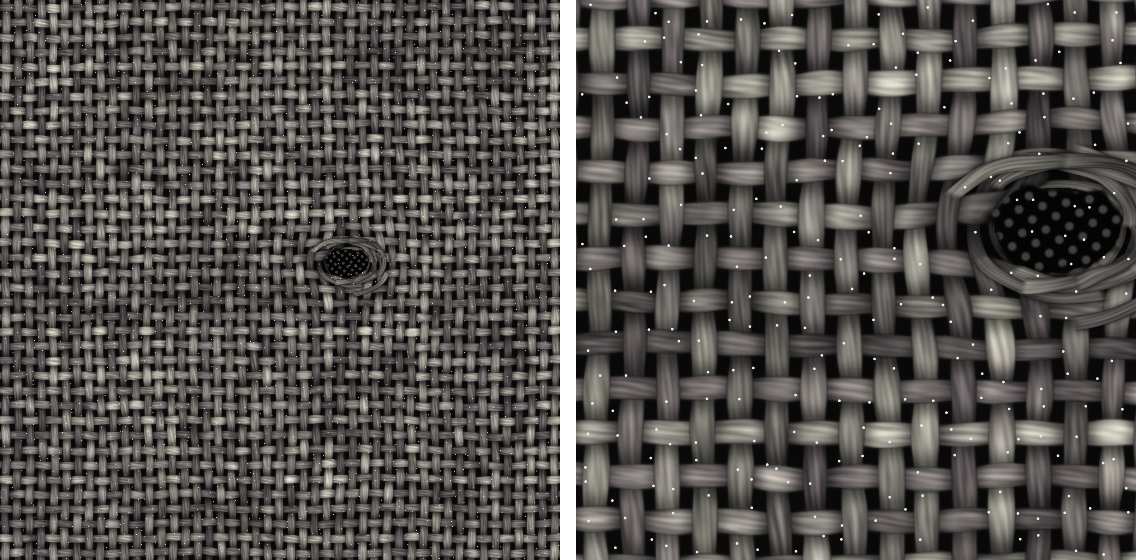
Left, the full canvas; right, a detail of the centre.
A WebGL 1 fragment shader for this texture:

```glsl
precision highp float;
// Coarse grey plain weave with uneven yarns, pale lint specks and one torn hole.
// Two yarn layers alternate over and under on a warped grid; the grid is pushed
// aside around the hole, and loose strands are drawn there as broken arcs.
uniform vec2 u_resolution;

const vec2 THREADS = vec2(47.0, 38.0);        // yarns across and down
const vec2 YARN_HALF = vec2(0.33, 0.265);     // half widths, in grid cells
const float WOBBLE = 0.13;                    // sideways drift of each yarn
const vec3 GAP = vec3(0.035, 0.034, 0.034);
const vec3 OLIVE = vec3(0.60, 0.59, 0.55);
const vec3 BROWN = vec3(0.48, 0.445, 0.45);
const vec2 HOLE = vec2(0.620, 0.531);
const vec2 HOLE_AXES = vec2(0.037, 0.024);
const float STRAND_HALF = 0.0044;
const float LINT_GRID = 60.0;
const float LINT_SHARE = 0.62;
const float LINT_RADIUS = 0.0008;
const float PI = 3.14159;

float hash(vec2 p) {
  vec3 q = fract(p.xyx * vec3(0.1031, 0.1030, 0.0973));
  q += dot(q, q.yzx + 33.33);
  return fract((q.x + q.y) * q.z);
}

float cornerSlope(vec2 corner, vec2 offset) {
  float a = 2.0 * PI * hash(corner);
  return dot(vec2(cos(a), sin(a)), offset);
}

// Gradient noise, about -0.7 to 0.7
float noise(vec2 p) {
  vec2 i = floor(p), f = fract(p);
  vec2 u = f * f * f * (f * (f * 6.0 - 15.0) + 10.0);
  vec2 e = vec2(1.0, 0.0);
  float low = mix(cornerSlope(i, f), cornerSlope(i + e, f - e), u.x);
  float high = mix(cornerSlope(i + e.yx, f - e.yx), cornerSlope(i + 1.0, f - 1.0), u.x);
  return mix(low, high, u.y);
}

// Rounded fibrous yarn: colour in rgb, coverage in a
vec4 yarn(float across, float along, float id, float lift, float halfWidth, float soft) {
  float patchy = noise(vec2(along * 0.65, id * 5.37));
  float w = halfWidth * (1.0 + 0.25 * patchy + 0.07 * lift);
  float t = across / w;
  float fibre = noise(vec2(t * 2.6 + along * 0.7 + id * 7.3, along * 0.9 + id * 3.1));
  float tone = 0.86 + 0.42 * fibre + 0.5 * patchy + 0.22 * (hash(vec2(id, 4.0)) - 0.5);
  float roundness = 0.35 + 0.65 * sqrt(max(0.0, 1.0 - t * t));
  float height = mix(0.5, 1.06, smoothstep(-1.0, 1.0, lift));
  vec3 tint = mix(BROWN, OLIVE, clamp(hash(vec2(id, 9.0)) + patchy, 0.0, 1.0));
  float cover = 1.0 - smoothstep(w - soft, w + soft, abs(across));
  return vec4(tint * tone * roundness * height, cover);
}

vec3 weave(vec2 p, vec2 pixel) {
  vec2 g = p * THREADS;
  vec2 cell = floor(g), c = fract(g) - 0.5;
  vec2 soft = max(vec2(0.05), 0.7 * pixel * THREADS);
  float warpLift = cos(PI * (g.y - 0.5 + cell.x));
  float weftLift = -cos(PI * (g.x - 0.5 + cell.y));
  float warpDrift = WOBBLE * noise(vec2(g.y * 0.45, cell.x * 3.7));
  float weftDrift = WOBBLE * noise(vec2(g.x * 0.45, cell.y * 3.7 + 400.0));
  vec4 warp = yarn(c.x + warpDrift, g.y, cell.x + 11.0, warpLift, YARN_HALF.x, soft.x);
  vec4 weft = yarn(c.y + weftDrift, g.x, cell.y + 131.0, weftLift, YARN_HALF.y, soft.y);
  weft.rgb *= 1.08;
  float weftOnTop = mod(cell.x + cell.y, 2.0);
  vec4 under = mix(weft, warp, weftOnTop);
  vec4 over = mix(warp, weft, weftOnTop);
  return mix(mix(GAP, under.rgb, under.a), over.rgb, over.a);
}

// Staggered faint dots seen through the hole
vec3 backing(vec2 d) {
  vec2 g = mat2(0.8, 0.6, -0.6, 0.8) * d * 100.0;
  float dotMask = 1.0 - smoothstep(0.14, 0.36, length(fract(g) - 0.5));
  return mix(vec3(0.015), vec3(0.25, 0.25, 0.24), dotMask);
}

// Frayed strands curling round the right, top and bottom of the hole
vec3 fray(vec3 color, vec2 d, float soft) {
  for (int k = 0; k < 11; k++) {
    float id = float(k) + 211.0;
    vec2 shift = vec2(hash(vec2(id, 1.0)), hash(vec2(id, 2.0))) - 0.5;
    vec2 e = d / HOLE_AXES - 0.7 * shift;
    float rad = max(length(e), 0.001), angle = atan(e.y, e.x);
    float ring = 1.15 + 0.9 * hash(vec2(id, 3.0)) + 0.15 * noise(vec2(angle * 1.5, id));
    float across = (rad - ring) * length(e * HOLE_AXES) / rad;
    float middle = mix(-2.0, 2.0, float(k) / 10.0);
    float span = 0.55 + 0.5 * hash(vec2(id, 5.0));
    float turn = abs(mod(angle - middle + PI, 2.0 * PI) - PI);
    vec4 strand = yarn(across, angle * 2.0, id, 0.35, STRAND_HALF, soft);
    float ends = 1.0 - smoothstep(span - 0.12, span, turn);
    float shadow = 1.0 - smoothstep(0.5, 1.8, abs(across) / STRAND_HALF);
    color *= 1.0 - 0.5 * shadow * ends;
    color = mix(color, strand.rgb, strand.a * ends);
  }
  return color;
}

void main() {
  vec2 uv = gl_FragCoord.xy / u_resolution;
  vec2 pixel = 1.0 / u_resolution;
  vec2 d = uv - HOLE;
  float r = length(d / HOLE_AXES);

  // Cloth: gentle waviness, opened around the hole
  vec2 p = HOLE + d * sqrt(max(0.0, 1.0 - 1.0 / max(r * r, 1.0)));
  p += 0.007 * vec2(noise(uv * 4.0 + 3.0), noise(uv * 4.0 + 27.0));
  vec3 color = weave(p + 1.0 / THREADS, pixel);
  float seam = exp(-pow((uv.x - 0.632) / 0.013, 2.0));
  color *= (1.0 + 0.2 * noise(uv * 5.0 + 60.0)) * (1.0 - 0.16 * seam);

  // Tear
  float rim = r + 0.35 * noise(d * 60.0 + 80.0);
  color *= mix(0.6, 1.0, smoothstep(1.2, 2.6, r));
  color = mix(backing(d), color, smoothstep(0.95, 1.15, rim));
  color = fray(color, d, max(0.0006, 0.7 * pixel.y));

  // Lint
  vec2 g = uv * LINT_GRID, id = floor(g) + 300.0;
  vec2 spot = 0.1 + 0.8 * vec2(hash(id), hash(id + 71.0));
  float away = length(fract(g) - spot) / LINT_GRID;
  float lint = 1.0 - smoothstep(LINT_RADIUS - 0.5 * pixel.x, LINT_RADIUS + 0.5 * pixel.x, away);
  color = mix(color, vec3(0.93, 0.93, 0.91), lint * step(hash(id + 157.0), LINT_SHARE));
  gl_FragColor = vec4(color, 1.0);
}
```
